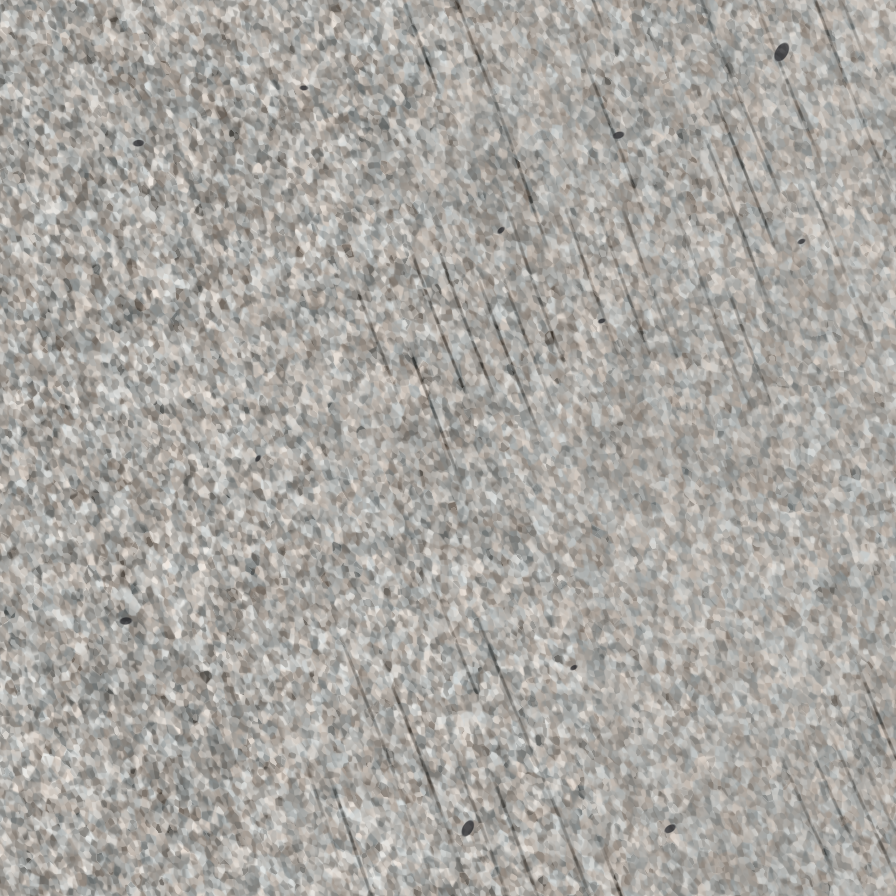
Write a WebGL 2 fragment shader that draws this texture.

```glsl
#version 300 es
precision highp float;
// Worn grey concrete: fine speckled grit, broken slanted broom grooves and a few dark chips.

uniform vec2 u_resolution;
out vec4 fragColor;

const vec3  BASE = vec3(0.680, 0.670, 0.652);
const vec2  COARSE_CELLS = vec2(112.0, 84.0);
const vec2  FINE_CELLS = vec2(205.0, 160.0);
const float COARSE_GAIN = 0.23;
const float FINE_GAIN = 0.22;
const float TINT_GAIN = 0.055;
const float BLOTCH_GAIN = 0.10;
const float PIT_DEPTH = 0.13;
const float GROOVE_SPACING = 0.034;
const float GROOVE_WIDTH = 0.0017;
const float GROOVE_DEPTH = 0.30;
const float CHIP_CELLS = 5.0;
const float CHIP_CHANCE = 0.32;
const vec3  CHIP_COLOR = vec3(0.24, 0.24, 0.25);
const float TAU = 6.2832;

vec3 hash3(vec2 p) {
    vec3 q = fract(p.xyx * vec3(0.1031, 0.1030, 0.0973));
    q += dot(q, q.yxz + 33.33);
    return fract((q.xxy + q.yzz) * q.zyx);
}

// Cellular noise with soft borders: three random values blended by distance.
vec3 softCells(vec2 p, float sharpness) {
    vec2 cell = floor(p);
    vec3 sum = vec3(0.0);
    float total = 0.0;
    for (int j = -1; j <= 1; j++) {
        for (int i = -1; i <= 1; i++) {
            vec2 id = cell + vec2(i, j);
            vec2 offset = id + hash3(id + 71.0).xy - p;
            float weight = exp(-sharpness * dot(offset, offset));
            sum += weight * hash3(id + 13.0);
            total += weight;
        }
    }
    return sum / total;
}

// Slanted grooves, fanning slightly, each broken into strokes by layered sines.
float grooves(vec2 p, float pixel) {
    float slope = 0.34 + 0.10 * p.x;
    float across = p.x + slope * p.y + 0.002 * sin(p.y * 17.0 + p.x * 5.0);
    float lane = across / GROOVE_SPACING;
    float id = floor(lane);
    vec3 h = hash3(vec2(id, 5.0));
    float dist = abs(lane - id - mix(0.25, 0.75, h.x)) * GROOVE_SPACING * 0.92;
    float stroke = sin(p.y * (9.0 + 6.0 * h.y) + TAU * h.z)
                 + 0.6 * sin(p.y * 23.0 + TAU * h.x);
    float strength = smoothstep(-0.3, 1.0, stroke) * mix(0.55, 1.0, h.y);
    float edge = max(pixel, 0.0012);
    return strength * (1.0 - smoothstep(GROOVE_WIDTH - edge, GROOVE_WIDTH + edge, dist));
}

// Sparse tilted ellipses, at most one per large cell.
float chips(vec2 p, float pixel) {
    vec2 id = floor(p * CHIP_CELLS);
    vec3 h = hash3(id + 40.0);
    vec3 k = hash3(id + 90.0);
    vec2 q = p - (id + mix(vec2(0.2), vec2(0.8), h.xy)) / CHIP_CELLS;
    float angle = mix(-0.3, 1.1, k.y);
    float c = cos(angle), s = sin(angle);
    q = mat2(c, -s, s, c) * q;
    float radius = mix(0.004, 0.014, pow(k.x, 4.0));
    float dist = length(q * vec2(1.0, 1.7)) - radius;
    float edge = max(pixel, 0.0015);
    return step(h.z, CHIP_CHANCE) * (1.0 - smoothstep(-edge, edge, dist));
}

void main() {
    float scale = min(u_resolution.x, u_resolution.y);
    vec2 p = gl_FragCoord.xy / scale;
    float pixel = 1.0 / scale;

    // Grit, leaning a little along the grooves
    vec2 lean = vec2(p.x + 0.2 * p.y, p.y);
    vec3 coarse = softCells(lean * COARSE_CELLS, 11.0);
    vec3 fine = softCells(lean * FINE_CELLS + 300.0, 9.0);
    vec3 patches = softCells(p * vec2(5.0, 4.0) + 17.0, 5.0);
    vec3 blotch = softCells(p * 13.0 + 50.0, 5.0);

    // Rougher on the left, smoother toward the right
    float rough = mix(1.15, 0.78, smoothstep(0.15, 0.85, p.x + 0.5 * (patches.y - 0.5)));
    float grit = COARSE_GAIN * (coarse.x - 0.5) + FINE_GAIN * (fine.x - 0.5);
    float pits = smoothstep(0.76, 0.96, coarse.y) * smoothstep(0.35, 0.7, fine.y);
    float tone = rough * (grit - PIT_DEPTH * pits);
    tone += BLOTCH_GAIN * (0.6 * (blotch.x - 0.5) + 0.5 * (patches.z - 0.5));

    // Warm and cool flecks
    float warmth = coarse.z + 0.5 * fine.z - 0.75;
    vec3 color = BASE + tone + TINT_GAIN * warmth * vec3(0.7, -0.1, -0.6);

    // Grooves survive in patches, mostly on the right
    float wear = smoothstep(0.38, 0.62, patches.x + 0.32 * (p.x - 0.5));
    float groove = grooves(p, pixel) * wear * mix(0.65, 1.25, fine.y);
    color -= GROOVE_DEPTH * groove;

    color = mix(color, CHIP_COLOR + 0.3 * grit, 0.9 * chips(p, pixel));
    fragColor = vec4(clamp(color, 0.0, 1.0), 1.0);
}
```
